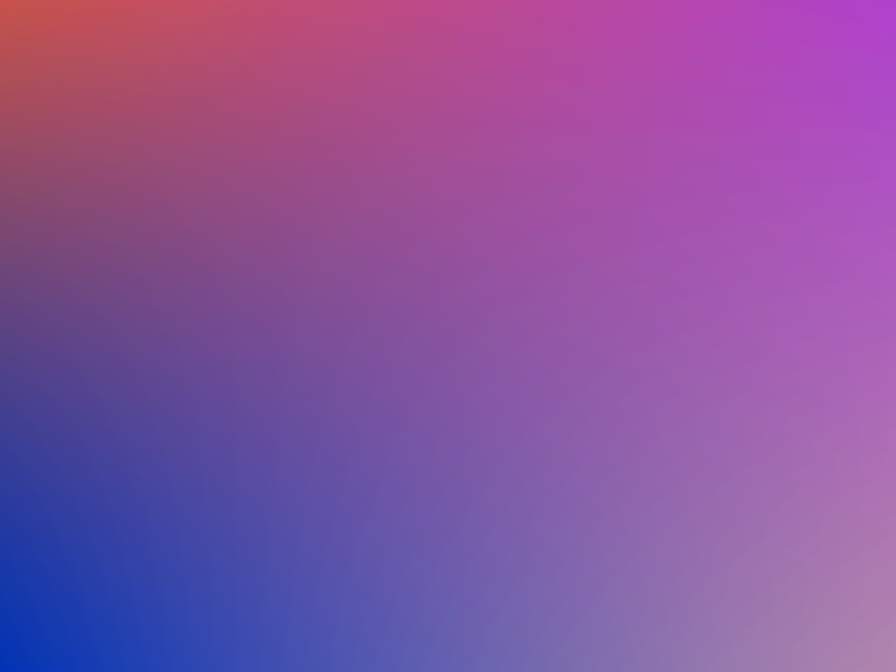
A WebGL 1 fragment shader for this background:

```glsl
precision highp float;

// A soft colour mesh: orange, rose and violet above, blue and dusty mauve below.
// Nine anchor colours on a 3 by 3 grid are blended by quadratic curves,
// first along each row, then up the canvas, and set in fine tonal steps.

uniform vec2 u_resolution;

// Anchor colours, from left to right
const vec3 TOP_ORANGE  = vec3(0.780, 0.320, 0.290);
const vec3 TOP_ROSE    = vec3(0.740, 0.290, 0.545);
const vec3 TOP_VIOLET  = vec3(0.688, 0.258, 0.800);

const vec3 MID_INDIGO  = vec3(0.350, 0.260, 0.515);
const vec3 MID_PURPLE  = vec3(0.535, 0.328, 0.627);
const vec3 MID_ORCHID  = vec3(0.680, 0.385, 0.730);

const vec3 LOW_BLUE    = vec3(0.000, 0.200, 0.710);
const vec3 LOW_SLATE   = vec3(0.390, 0.378, 0.690);
const vec3 LOW_MAUVE   = vec3(0.690, 0.525, 0.675);

// How far the blend leans from linear to eased
const float EASE = 0.08;

// Number of tonal steps per channel
const float TONES = 110.0;

// Quadratic curve through three colours at t = 0, 0.5 and 1
vec3 curveThrough(vec3 first, vec3 middle, vec3 last, float t) {
  float wFirst  = (1.0 - t) * (1.0 - 2.0 * t);
  float wMiddle = 4.0 * t * (1.0 - t);
  float wLast   = t * (2.0 * t - 1.0);
  return first * wFirst + middle * wMiddle + last * wLast;
}

// Round to tonal steps, with a soft ramp between neighbours
vec3 softSteps(vec3 color) {
  vec3 level = color * TONES;
  return (floor(level) + smoothstep(0.3, 0.7, fract(level))) / TONES;
}

void main() {
  vec2 uv = gl_FragCoord.xy / u_resolution;
  vec2 t = mix(uv, smoothstep(0.0, 1.0, uv), EASE);

  // Blend along the rows
  vec3 low  = curveThrough(LOW_BLUE, LOW_SLATE, LOW_MAUVE, t.x);
  vec3 mid  = curveThrough(MID_INDIGO, MID_PURPLE, MID_ORCHID, t.x);
  vec3 high = curveThrough(TOP_ORANGE, TOP_ROSE, TOP_VIOLET, t.x);

  // Blend from bottom to top
  vec3 color = curveThrough(low, mid, high, t.y);
  gl_FragColor = vec4(softSteps(clamp(color, 0.0, 1.0)), 1.0);
}
```
